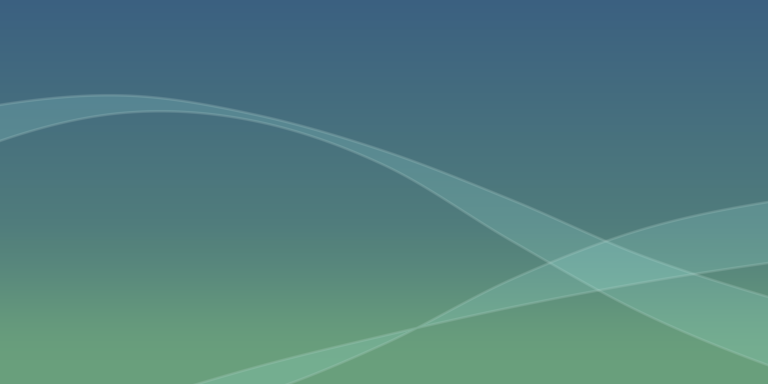
Give the GLSL for this background, as a WebGL 2 fragment shader.

```glsl
#version 300 es
precision highp float;
// Two translucent ribbons crossing over a blue to green vertical gradient.

#define SPANS 6.0         // spline spans across the canvas
#define FILL_ALPHA 0.18   // opacity of a ribbon body
#define EDGE_ALPHA 0.20   // opacity of a ribbon outline
#define EDGE_WIDTH 0.0026 // half width of the outline, in canvas heights

uniform vec2 u_resolution;
out vec4 fragColor;

const vec3 SKY = vec3(0.230, 0.376, 0.502);
const vec3 TEAL = vec3(0.320, 0.495, 0.484);
const vec3 GREEN = vec3(0.412, 0.622, 0.486);
const vec3 RIBBON = vec3(0.66, 0.95, 0.92);
const vec3 EDGE = vec3(0.76, 0.86, 0.84);

// Knot heights, evenly spaced in x, with one extra knot beyond each side.
const float FALL_TOP[9] = float[9](0.648, 0.727, 0.751, 0.701, 0.607, 0.479, 0.336, 0.227, 0.138);
const float FALL_LOW[9] = float[9](0.479, 0.633, 0.707, 0.684, 0.570, 0.372, 0.188, 0.049, -0.057);
const float RISE_TOP[9] = float[9](-0.198, -0.172, -0.107, -0.029, 0.104, 0.273, 0.401, 0.474, 0.510);
const float RISE_LOW[9] = float[9](-0.302, -0.177, -0.057, 0.044, 0.126, 0.200, 0.263, 0.315, 0.357);

// Approximate signed distance to a Catmull-Rom curve, positive above it.
float curveDistance(vec2 uv, float knots[9], float aspect) {
    float s = uv.x * SPANS;
    int i = int(clamp(floor(s), 0.0, SPANS - 1.0));
    float t = s - float(i);
    float p0 = knots[i], p1 = knots[i + 1], p2 = knots[i + 2], p3 = knots[i + 3];
    float a = 0.5 * (3.0 * (p1 - p2) + p3 - p0);
    float b = p0 - 2.5 * p1 + 2.0 * p2 - 0.5 * p3;
    float c = 0.5 * (p2 - p0);
    float height = ((a * t + b) * t + c) * t + p1;
    float slope = ((3.0 * a * t + 2.0 * b) * t + c) * SPANS / aspect;
    return (uv.y - height) * inversesqrt(1.0 + slope * slope);
}

// Soft line around a zero distance.
float outline(float d, float pixel) {
    return 1.0 - smoothstep(EDGE_WIDTH - 0.5 * pixel, EDGE_WIDTH + pixel, abs(d));
}

// Fill the area between two curves, which may cross, and trace both.
vec3 addRibbon(vec3 color, float d1, float d2, float pixel) {
    float above1 = smoothstep(-pixel, pixel, d1);
    float above2 = smoothstep(-pixel, pixel, d2);
    float body = mix(above1, 1.0 - above1, above2);
    color = mix(color, RIBBON, FILL_ALPHA * body);
    float edge = max(outline(d1, pixel), outline(d2, pixel));
    return mix(color, EDGE, EDGE_ALPHA * edge);
}

void main() {
    vec2 uv = gl_FragCoord.xy / u_resolution;
    float aspect = u_resolution.x / u_resolution.y;
    float pixel = 1.0 / u_resolution.y;

    // Backdrop: slow blue to teal, then a quicker turn to green.
    float depth = 1.0 - uv.y;
    vec3 color = mix(SKY, TEAL, clamp(depth / 0.63, 0.0, 1.0));
    color = mix(color, GREEN, smoothstep(0.56, 0.95, depth));

    // Falling ribbon, then the rising one that twists over itself.
    color = addRibbon(color, curveDistance(uv, FALL_TOP, aspect),
                      curveDistance(uv, FALL_LOW, aspect), pixel);
    color = addRibbon(color, curveDistance(uv, RISE_TOP, aspect),
                      curveDistance(uv, RISE_LOW, aspect), pixel);

    fragColor = vec4(color, 1.0);
}
```
